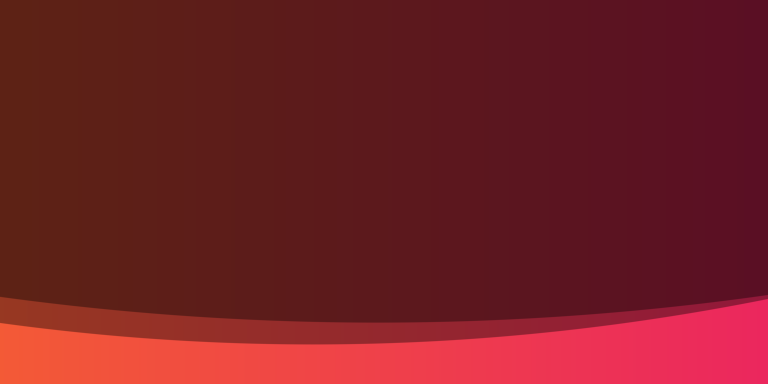
A WebGL 2 fragment shader for this background:

```glsl
#version 300 es
precision highp float;

uniform vec2 u_resolution;
out vec4 fragColor;

const vec3 ORANGE = vec3(0.953, 0.352, 0.213);
const vec3 PINK = vec3(0.922, 0.152, 0.367);
const float SHADE = 0.62;  // light kept by each dark layer

// Curve shape: height at left edge, height at right edge, sag at the centre
const vec3 UPPER_CURVE = vec3(0.2270, 0.2318, 0.0695);
const vec3 LOWER_CURVE = vec3(0.1590, 0.2214, 0.0843);

// Height of a sagging parabola strung between both edges
float curveHeight(vec3 curve, float x) {
    return mix(curve.x, curve.y, x) - 4.0 * curve.z * x * (1.0 - x);
}

// Smooth coverage of the area above a curve
float above(vec3 curve, vec2 uv) {
    float softness = 0.75 / u_resolution.y;
    return smoothstep(-softness, softness, uv.y - curveHeight(curve, uv.x));
}

void main() {
    vec2 uv = gl_FragCoord.xy / u_resolution;

    // Warm horizontal gradient
    vec3 color = mix(ORANGE, PINK, uv.x);

    // Two translucent dark layers stacked over it
    color *= mix(1.0, SHADE, above(LOWER_CURVE, uv));
    color *= mix(1.0, SHADE, above(UPPER_CURVE, uv));

    fragColor = vec4(color, 1.0);
}
```
